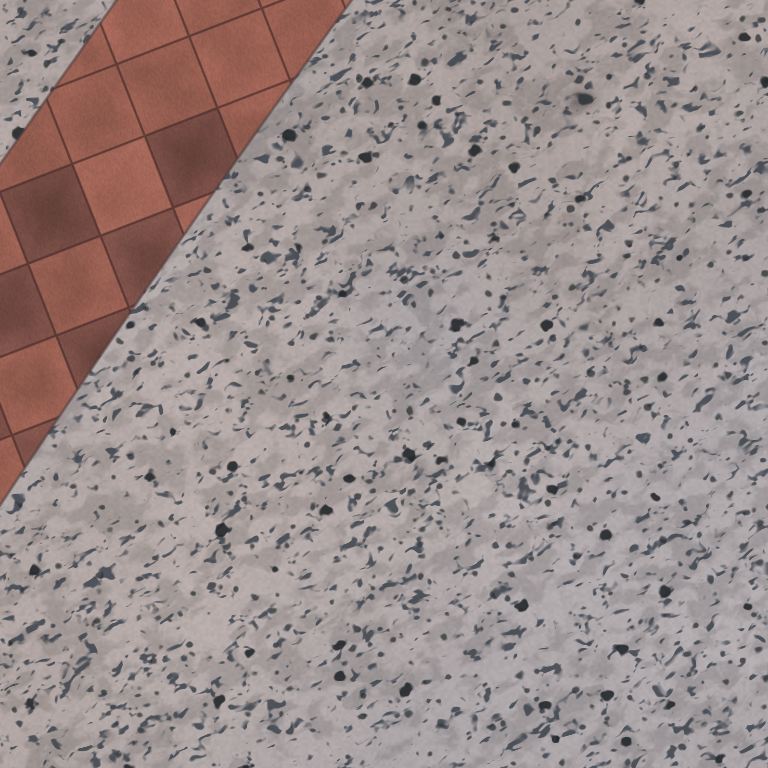
Reproduce this texture procedurally as a Shadertoy shader.

```glsl
// Speckled pale granite crossed by a diagonal band of terracotta tiles
#define TILE_SIZE vec2(0.1013, 0.1004)
#define TILE_ORIGIN vec2(0.0091, 0.2331)
#define SEAM_WIDTH 0.0012
#define GRAIN_SCALE vec2(72.0, 118.0)
#define GRAIN_LEVEL 0.62
#define BLOT_CELLS 14.0
#define FLECK_CELLS 46.0
#define STONE_COLOR vec3(0.725, 0.680, 0.670)
#define FLECK_COLOR vec3(0.17, 0.19, 0.21)
#define CLAY_COLOR vec3(0.575, 0.360, 0.310)

float hash(vec2 p) {
    return fract(sin(dot(p, vec2(127.1, 311.7))) * 43758.5453);
}

float noise(vec2 p) {
    vec2 i = floor(p), f = fract(p);
    f = f * f * (3.0 - 2.0 * f);
    return mix(mix(hash(i), hash(i + vec2(1, 0)), f.x),
               mix(hash(i + vec2(0, 1)), hash(i + vec2(1, 1)), f.x), f.y);
}

float fbm(vec2 p) {
    float sum = 0.0, amp = 0.5;
    for (int i = 0; i < 4; i++) {
        sum += amp * noise(p);
        p = mat2(1.6, 1.2, -1.2, 1.6) * p + 7.3;
        amp *= 0.5;
    }
    return sum / 0.9375;
}

// Irregular dark spots, one candidate per jittered grid cell
float spots(vec2 p, float cells, float chance, float minR, float maxR) {
    vec2 g = p * cells, base = floor(g);
    float cover = 0.0;
    float wobble = (noise(p * 150.0) - 0.5) * 0.007;
    for (int y = -1; y <= 1; y++)
    for (int x = -1; x <= 1; x++) {
        vec2 cell = base + vec2(x, y);
        float pick = hash(cell + 3.7);
        vec2 center = cell + 0.1 + 0.8 * vec2(hash(cell + 11.3), hash(cell + 29.1));
        vec2 d = (g - center) / cells;
        d = vec2(dot(d, vec2(0.80, 0.35)), dot(d, vec2(-0.40, 0.95)));
        float r = mix(minR, maxR, hash(cell + 53.9));
        float spot = 1.0 - smoothstep(-0.0018, 0.0022, length(d) - r + wobble);
        cover = max(cover, spot * step(pick, chance));
    }
    return cover;
}

vec3 granite(vec2 p) {
    // Broad tint: warm at the top, cooler in the middle and lower right
    float cool = 0.8 * exp(-dot(p - vec2(0.55, 0.57), p - vec2(0.55, 0.57)) * 60.0)
               + smoothstep(0.9, 1.7, p.x + 1.0 - p.y)
               + 0.5 * exp(-30.0 * abs(p.x - 0.46 + 0.70 * (1.0 - p.y)));
    vec3 col = mix(STONE_COLOR, vec3(0.675, 0.670, 0.705), 0.5 * min(cool, 1.0));
    col *= 0.98 + 0.10 * (fbm(p * 6.0) - 0.5) - 0.04 * smoothstep(0.4, 1.0, p.y);

    // Mineral grain stretched along a rising diagonal
    vec2 warp = vec2(noise(p * 60.0), noise(p * 60.0 + 31.0)) - 0.5;
    vec2 q = p + warp * 0.010;
    vec2 grain = vec2(dot(q, vec2(0.87, 0.50)), dot(q, vec2(-0.50, 0.87))) * GRAIN_SCALE;
    float clump = 0.16 * (fbm(p * 17.0) - 0.5);
    float n = 0.58 * noise(grain) + 0.42 * noise(grain * 2.1 + 17.0) + clump;
    float haze = smoothstep(0.42, 0.66, fbm(grain * 0.5 + 41.0) + clump);
    col *= 1.0 - 0.11 * haze;
    col *= 0.97 + 0.06 * noise(p * 260.0);
    float fleck = smoothstep(GRAIN_LEVEL, GRAIN_LEVEL + 0.19, n);
    col = mix(col, FLECK_COLOR + vec3(0.05, 0.06, 0.08), 0.82 * fleck);

    // Small black flecks and larger blots
    col = mix(col, FLECK_COLOR, 0.75 * spots(p, FLECK_CELLS, 0.28, 0.0012, 0.0035));
    col = mix(col, FLECK_COLOR * 0.8, 0.9 * spots(p + 0.37, BLOT_CELLS, 0.34, 0.0035, 0.0075));

    // The heaviest stain, with a smudged halo
    vec2 s = (p - vec2(0.758, 0.871)) * vec2(1.0, 1.5);
    float stain = exp(-dot(s, s) * 2200.0);
    col *= 1.0 - 0.28 * stain;
    return mix(col, FLECK_COLOR, 0.85 * smoothstep(0.52, 0.85, stain * (0.55 + 0.8 * noise(p * 100.0))));
}

vec3 tiles(vec2 p, float aa) {
    vec2 down = vec2(p.x, 1.0 - p.y);
    vec2 g = vec2(dot(down, vec2(0.930, -0.367)), dot(down, vec2(0.360, 0.933)));
    g = (g - TILE_ORIGIN) / TILE_SIZE;
    vec2 cell = floor(g), f = fract(g);
    vec2 toSeam = min(f, 1.0 - f) * TILE_SIZE;
    float seam = min(toSeam.x, toSeam.y);

    // Checkered darker tiles, plus variation from tile to tile
    float odd = mod(cell.x + cell.y, 2.0) * step(-0.5, cell.y);
    float shade = 1.0 - 0.17 * odd + 0.10 * (hash(cell + 5.0) - 0.5);
    vec3 col = mix(CLAY_COLOR, vec3(0.54, 0.355, 0.325), 0.7 * odd) * shade;

    // Worn face, fine weave and lighter rims
    col *= 0.90 + 0.20 * fbm(p * 22.0);
    col *= 0.95 + 0.10 * noise(g * vec2(70.0, 35.0));
    float middle = smoothstep(0.0, 0.045, seam);
    col *= 1.07 - (0.06 + 0.10 * odd) * middle;
    float line = 1.0 - smoothstep(SEAM_WIDTH - aa * 0.5, SEAM_WIDTH + aa, seam);
    return mix(col, vec3(0.29, 0.18, 0.17), 0.72 * line);
}

void mainImage(out vec4 fragColor, in vec2 fragCoord) {
    vec2 p = fragCoord / iResolution.xy;
    float aa = 1.0 / iResolution.y;

    // Signed distance to the slightly bowed band, negative inside
    float t = 1.0 - p.y;
    float right = 0.458 - 0.731 * t + 0.053 * t * t;
    float left = 0.152 - 0.710 * t;
    float band = max(p.x - right, left - p.x) * 0.81;

    vec3 col = mix(tiles(p, aa), granite(p), smoothstep(-aa, aa, band));
    float rim = 1.0 - smoothstep(0.0008, 0.0008 + 1.5 * aa, abs(band));
    col = mix(col, vec3(0.30, 0.23, 0.23), 0.55 * rim);
    fragColor = vec4(col, 1.0);
}
```
